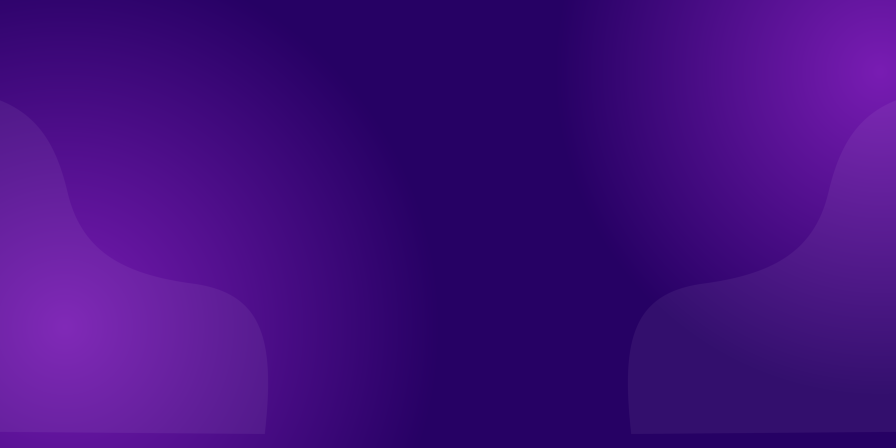
Write a Shadertoy shader that draws this background.

```glsl
// Deep violet backdrop with two soft purple glows and mirrored translucent wavy panels.

#define BASE_COLOR   vec3(0.150, 0.002, 0.392)
#define GLOW_COLOR   vec3(0.472, 0.110, 0.700)
#define LEFT_GLOW    vec3(0.145, 0.270, 0.835) // centre, radius
#define RIGHT_GLOW   vec3(0.035, 0.840, 0.725) // inset from right edge, height, radius
#define PANEL_ALPHA  0.058
#define PANEL_TOP    0.776
#define PANEL_BOTTOM 0.034

// Linear falloff from the centre of a glow to its rim.
float glow(vec2 p, vec2 centre, float radius) {
    return clamp(1.0 - distance(p, centre) / radius, 0.0, 1.0);
}

vec2 bezier(vec2 a, vec2 b, vec2 c, vec2 d, float t) {
    float s = 1.0 - t;
    return s * s * s * a + 3.0 * s * s * t * b + 3.0 * s * t * t * c + t * t * t * d;
}

vec2 bezierTangent(vec2 a, vec2 b, vec2 c, vec2 d, float t) {
    float s = 1.0 - t;
    return s * s * (b - a) + 2.0 * s * t * (c - b) + t * t * (d - c);
}

// Signed distance estimate to a descending curve, positive on its left.
float curveDistance(vec2 p, vec2 a, vec2 b, vec2 c, vec2 d) {
    float low = 0.0, high = 1.0;
    for (int i = 0; i < 16; i++) {
        float mid = 0.5 * (low + high);
        if (bezier(a, b, c, d, mid).y > p.y) low = mid;
        else high = mid;
    }
    float t = 0.5 * (low + high);
    vec2 tangent = normalize(bezierTangent(a, b, c, d, t));
    return (bezier(a, b, c, d, t).x - p.x) * abs(tangent.y);
}

// Coverage of the panel, with p.x measured inward from the side edge.
float panel(vec2 p, float pixel) {
    vec2 top      = vec2(0.000, PANEL_TOP);
    vec2 waist    = vec2(0.151, 0.570);
    vec2 shoulder = vec2(0.430, 0.367);
    vec2 foot     = vec2(0.591, PANEL_BOTTOM - 0.003);

    float d;
    if (p.y > waist.y)
        d = curveDistance(p, top, vec2(0.091, 0.740), vec2(0.128, 0.667), waist);
    else if (p.y > shoulder.y)
        d = curveDistance(p, waist, vec2(0.182, 0.440), vec2(0.273, 0.388), shoulder);
    else
        d = curveDistance(p, shoulder, vec2(0.586, 0.346), vec2(0.615, 0.245), foot);

    // The lower edge slopes down slightly towards the middle.
    float floorHeight = PANEL_BOTTOM + 0.002 - 0.008 * p.x;
    d = min(d, min(p.y - floorHeight, PANEL_TOP - p.y));
    return smoothstep(-0.7 * pixel, 0.7 * pixel, d);
}

void mainImage(out vec4 fragColor, in vec2 fragCoord) {
    float pixel = 1.0 / iResolution.y;
    float aspect = iResolution.x * pixel;
    vec2 p = fragCoord * pixel;

    // Glows
    vec2 fromRight = vec2(aspect - p.x, p.y);
    vec3 color = mix(BASE_COLOR, GLOW_COLOR, glow(p, LEFT_GLOW.xy, LEFT_GLOW.z));
    color = mix(color, GLOW_COLOR, glow(fromRight, RIGHT_GLOW.xy, RIGHT_GLOW.z));

    // Mirrored panels
    vec2 fromSide = vec2(min(p.x, fromRight.x), p.y);
    color = mix(color, vec3(1.0), PANEL_ALPHA * panel(fromSide, pixel));

    fragColor = vec4(color, 1.0);
}
```
